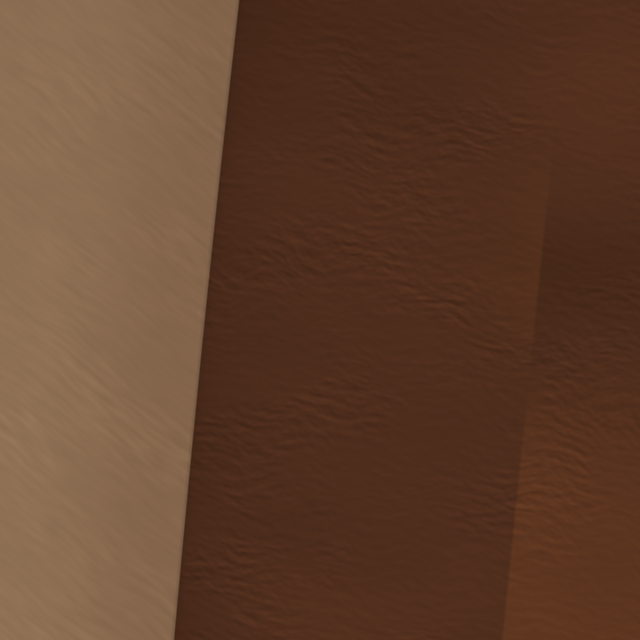
This texture is drawn by a Shadertoy shader. Its source:

```glsl
// Two overlapping leather panels: pale tan on the left, dark brown on the right.
// Slanted curves place the edge and a faint seam; broad gradients shade each panel,
// and stretched, warped gradient noise lit from above forms the grain and creases.

vec2 hashGradient(vec2 cell) {
    vec3 p = fract(cell.xyx * vec3(0.1031, 0.1030, 0.0973));
    p += dot(p, p.yzx + 33.33);
    float angle = 6.28318 * fract((p.x + p.y) * p.z);
    return vec2(cos(angle), sin(angle));
}

float gradientNoise(vec2 p) {
    vec2 i = floor(p), f = p - i;
    vec2 u = f * f * f * (f * (f * 6.0 - 15.0) + 10.0);
    float a = dot(hashGradient(i), f);
    float b = dot(hashGradient(i + vec2(1, 0)), f - vec2(1, 0));
    float c = dot(hashGradient(i + vec2(0, 1)), f - vec2(0, 1));
    float d = dot(hashGradient(i + vec2(1, 1)), f - vec2(1, 1));
    return mix(mix(a, b, u.x), mix(c, d, u.x), u.y);
}

float fbm(vec2 p) {
    float sum = 0.0, gain = 0.6;
    for (int i = 0; i < 3; i++) {
        sum += gain * gradientNoise(p);
        p = mat2(1.6, 1.2, -1.2, 1.6) * p + 7.3;
        gain *= 0.5;
    }
    return sum;
}

// Coordinates along and across fibres that descend to the right.
vec2 alongFibre(vec2 p, float slope) {
    return vec2(p.x * cos(slope) - p.y * sin(slope),
                p.x * sin(slope) + p.y * cos(slope));
}

float blob(vec2 p, vec2 centre, vec2 radius) {
    vec2 q = (p - centre) / radius;
    return exp(-dot(q, q));
}

// Fine diagonal hair-like streaks.
float tanGrain(vec2 p) {
    vec2 q = alongFibre(p, 0.68);
    q.y += 0.012 * gradientNoise(p * 7.0);
    float streaks = gradientNoise(q * vec2(14.0, 95.0))
                  + 0.6 * gradientNoise(q * vec2(32.0, 170.0) + 19.0);
    float patches = 0.5 + 0.8 * smoothstep(-0.2, 0.4, fbm(q * vec2(4.0, 9.0)));
    return streaks * patches;
}

// Height of the short, nearly level creases and the pebbled surface.
float creaseHeight(vec2 p) {
    vec2 q = alongFibre(p, 0.2);
    q.y += 0.022 * gradientNoise(p * 9.0 + 4.0);
    float ridges = 1.0 - 2.0 * abs(gradientNoise(q * vec2(17.0, 50.0)));
    return 0.55 * ridges + 0.7 * gradientNoise(q * vec2(38.0, 88.0))
         + 0.4 * gradientNoise(q * vec2(90.0, 140.0) + 11.0);
}

vec3 tanPanel(vec2 p, float edgeDistance) {
    vec3 colour = mix(vec3(0.555, 0.435, 0.33), vec3(0.515, 0.395, 0.295),
                      smoothstep(-0.28, -0.02, edgeDistance));
    colour *= 1.0 + 0.03 * (0.5 - p.y) + 0.04 * fbm(alongFibre(p, 0.6) * vec2(4.0, 9.0));
    colour *= 1.0 + 0.055 * tanGrain(p);
    return colour * (1.0 - 0.12 * smoothstep(-0.007, 0.0, edgeDistance));
}

vec3 brownPanel(vec2 p, float edgeDistance, float seamDistance) {
    vec3 colour = vec3(0.308, 0.177, 0.112);

    // Broad light and shade.
    float shade = 1.0 - 0.1 * exp(-edgeDistance * 14.0);
    shade -= 0.06 * blob(p, vec2(0.55, 0.98), vec2(0.3, 0.16));
    shade += 0.07 * blob(p, vec2(0.95, 0.88), vec2(0.14, 0.2));
    shade += 0.06 * blob(p, vec2(0.65, 0.03), vec2(0.3, 0.1));
    shade += 0.07 * fbm(alongFibre(p, 0.2) * vec2(3.5, 7.0) + 2.0);

    // The tone steps at the seam: darker beyond it above, lighter below.
    float beyond = smoothstep(-0.003, 0.003, seamDistance);
    float before = (1.0 - beyond) * exp(min(seamDistance, 0.0) * 11.0);
    float middle = blob(p, vec2(0.85, 0.57), vec2(0.3, 0.13));
    float lower = 1.0 - smoothstep(0.2, 0.48, p.y);
    shade += before * (0.08 * middle - 0.03 * lower);
    shade += beyond * (0.16 * lower - 0.09 * middle);
    colour *= shade;
    colour.b *= 1.0 - 0.06 * (before * middle + beyond * lower);

    // Relief from the height difference towards the light.
    float relief = creaseHeight(p) - creaseHeight(p + vec2(0.0015, 0.004));
    float patches = 0.3 + 0.7 * smoothstep(-0.15, 0.3, fbm(p * vec2(4.0, 7.0) + 13.0));
    patches += 0.5 * blob(p, vec2(0.48, 0.59), vec2(0.15, 0.06));
    return colour * (1.0 + 0.2 * patches * clamp(relief, -0.7, 0.7));
}

void mainImage(out vec4 fragColor, in vec2 fragCoord) {
    vec2 p = fragCoord / iResolution.xy;
    float edgeDistance = p.x - (0.272 + 0.09 * p.y + 0.012 * p.y * p.y);
    float seamDistance = p.x - (0.785 + 0.102 * p.y);

    vec3 pale = tanPanel(p, edgeDistance);
    vec3 dark = brownPanel(p, max(edgeDistance, 0.0), seamDistance);
    dark *= 1.0 - 0.1 * exp(-max(edgeDistance, 0.0) * 220.0);

    float soft = max(0.0016, 1.0 / iResolution.x);
    vec3 colour = mix(pale, dark, smoothstep(-soft, soft, edgeDistance));
    fragColor = vec4(colour, 1.0);
}
```
